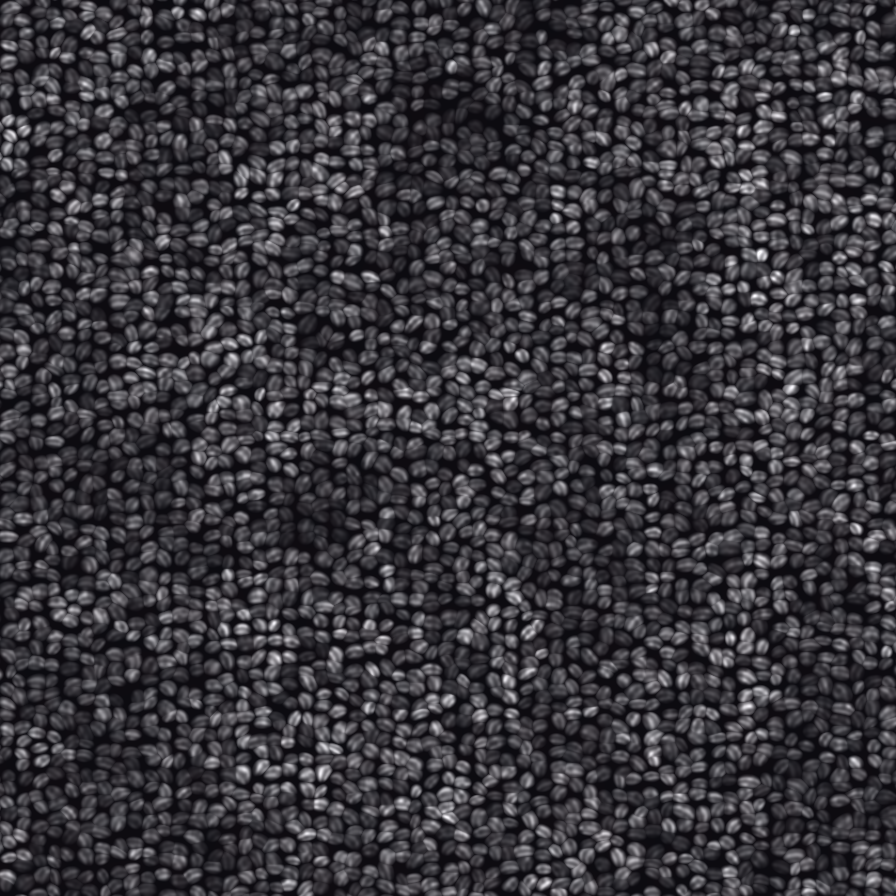
This texture is drawn by a WebGL 1 fragment shader. Its source:

```glsl
precision highp float;
// Charcoal loop-pile carpet: columns of small rounded yarn tufts with mottled tone.

uniform vec2 u_resolution;

float hash(vec2 p) {
  vec3 q = fract(vec3(p.xyx) * vec3(0.1031, 0.1030, 0.0973));
  q += dot(q, q.yzx + 33.33);
  return fract((q.x + q.y) * q.z);
}

float noise(vec2 p) {
  vec2 cell = floor(p);
  vec2 f = fract(p);
  f = f * f * (3.0 - 2.0 * f);
  float low = mix(hash(cell), hash(cell + vec2(1.0, 0.0)), f.x);
  float high = mix(hash(cell + vec2(0.0, 1.0)), hash(cell + 1.0), f.x);
  return mix(low, high, f.y);
}

// Returns the pile brightness: x = yarn tone, y = height of the nearest tuft.
vec2 tufts(vec2 p) {
  float toneSum = 0.0;
  float weightSum = 0.0;
  float height = 0.0;
  for (int i = -1; i <= 1; i++) {
    float column = floor(p.x) + float(i);
    float stagger = hash(vec2(column + 50.0, 7.0));
    for (int j = -1; j <= 1; j++) {
      vec2 id = vec2(column, floor(p.y + stagger) + float(j));
      vec2 seed = id + 50.0;
      vec2 jitter = vec2(hash(seed + 13.1), hash(seed + 37.7)) - 0.5;
      vec2 center = id + 0.5 + jitter * vec2(0.42, 0.65) - vec2(0.0, stagger);

      // Each loop is a tilted ellipse
      float angle = (hash(seed + 71.3) - 0.5) * 2.6;
      float c = cos(angle);
      float s = sin(angle);
      vec2 d = mat2(c, -s, s, c) * (p - center);
      float size = mix(0.58, 0.76, hash(seed + 91.9));
      float dome = 1.0 - dot(d * vec2(0.9, 1.12), d * vec2(0.9, 1.12)) / (size * size);

      // Curved strands and a lit upper side
      float strand = sin(13.0 * (d.y + 0.5 * d.x * d.x) + 6.3 * hash(seed + 5.7));
      float tone = mix(0.13, 0.46, hash(seed + 23.9));
      tone *= 1.0 + 0.22 * strand + 0.4 * (p.y - center.y);

      float weight = exp(12.0 * dome);
      toneSum += tone * weight;
      weightSum += weight;
      height = max(height, dome);
    }
  }
  return vec2(toneSum / max(weightSum, 0.00001), height);
}

void main() {
  vec2 uv = gl_FragCoord.xy / u_resolution.y;

  // Slightly wavy rows of tufts
  vec2 p = uv * vec2(57.0, 62.0);
  p += 0.35 * (vec2(noise(uv * 40.0), noise(uv * 40.0 + 80.0)) - 0.5);
  vec2 pile = tufts(p);

  // Mottling, stretched along the columns
  float mottle = 0.55 * noise(uv * vec2(26.0, 13.0) + 3.0)
               + 0.45 * noise(uv * vec2(11.0, 7.0) + 40.0);
  float patchTone = mix(0.5, 1.5, mottle);

  // Fine fibre texture and dark creases between loops
  float fibre = 0.6 + 0.8 * noise(uv * vec2(190.0, 170.0));
  float light = smoothstep(0.12, 0.95, pile.y);
  float value = 0.048 + pile.x * light * patchTone * fibre;

  vec3 color = vec3(value) + vec3(0.002, -0.005, 0.016);
  color.r += 0.012 * (noise(uv * 60.0 + 9.0) - 0.5);
  gl_FragColor = vec4(color, 1.0);
}
```
